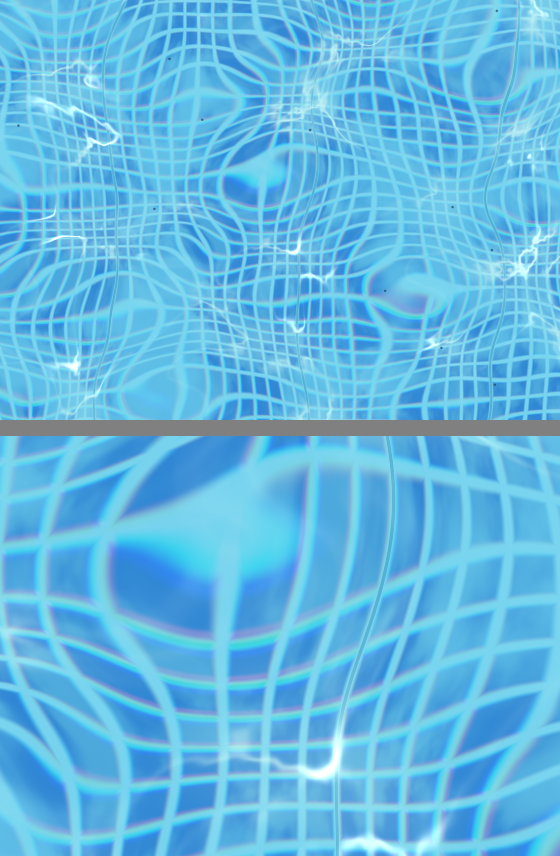
Top, the full canvas; bottom, a detail of the centre.
Write a Shadertoy shader that draws this texture.

```glsl
const vec2 TILES = vec2(24.75, 27.0);   // tiles per canvas height, along x and y
const float GROUT_HALF = 0.115;         // half the joint width, in tiles
const float GROUT_SOFT = 0.065;         // blur of the joint edge, in tiles
const float SEAM_PERIOD = 11.0;         // tiles between liner seams
const float SEAM_OFFSET = 7.0;
const int WAVES = 9;
const float WAVE_BEND = 0.40;           // lens strength of the longest wave
const float DISPERSION = 0.07;          // colour spread from refraction
const float FRINGE_SHIFT = 0.0022;      // constant colour spread, canvas heights
const float SPECK_GRID = 9.0;
const vec3 DEEP_TILE = vec3(0.19, 0.53, 0.83);
const vec3 PALE_TILE = vec3(0.30, 0.66, 0.86);
const vec3 HAZE = vec3(0.38, 0.76, 0.91);
const vec3 GROUT = vec3(0.48, 0.84, 0.94);
const vec3 SUNLIGHT = vec3(0.86, 1.0, 0.97);
const vec3 SEAM_SHADE = vec3(0.24, 0.60, 0.76);
const vec3 SPECK_SHADE = vec3(0.10, 0.25, 0.38);

float hash(vec2 p) {
    vec3 q = fract(vec3(p.xyx) * 0.1031);
    q += dot(q, q.yzx + 33.33);
    return fract((q.x + q.y) * q.z);
}

float noise(vec2 p) {
    vec2 i = floor(p), f = fract(p);
    f = f * f * f * (f * (f * 6.0 - 15.0) + 10.0);
    return mix(mix(hash(i), hash(i + vec2(1, 0)), f.x),
               mix(hash(i + vec2(0, 1)), hash(i + vec2(1, 1)), f.x), f.y);
}

float fbm(vec2 p) {
    float sum = 0.0, gain = 0.5;
    for (int i = 0; i < 4; i++) {
        sum += gain * noise(p);
        p = mat2(1.6, 1.2, -1.2, 1.6) * p + 7.3;
        gain *= 0.5;
    }
    return sum / 0.9375;
}

// Refraction offset of the floor, and how strongly the surface squeezes it
vec2 refraction(vec2 p, out float squeeze) {
    vec2 offset = vec2(0.0);
    vec3 bend = vec3(0.0);              // xx, xy, yy
    p += 0.07 * vec2(noise(p * 3.0), noise(p * 3.0 + 17.0));
    for (int i = 0; i < WAVES; i++) {
        float t = float(i) / float(WAVES - 1);
        float angle = 2.4 * float(i) + 0.6;
        vec2 k = mix(12.0, 34.0, t) * vec2(0.85, 1.15) * vec2(cos(angle), sin(angle));
        float phase = dot(k, p) + 6.2832 * hash(vec2(float(i), 4.0));
        float strength = WAVE_BEND * mix(1.0, 0.45, t) / dot(k, k);
        offset += strength * k * cos(phase);
        bend -= strength * vec3(k.x * k.x, k.x * k.y, k.y * k.y) * sin(phase);
    }
    squeeze = (1.0 + bend.x) * (1.0 + bend.z) - bend.y * bend.y;
    return offset;
}

float joints(vec2 cell) {
    vec2 dist = 0.5 - abs(fract(cell) - 0.5);
    vec2 soft = max(fwidth(cell), vec2(GROUT_SOFT));
    vec2 line = 1.0 - smoothstep(GROUT_HALF - soft, GROUT_HALF + soft, dist);
    return max(line.x, line.y);
}

void mainImage(out vec4 fragColor, in vec2 fragCoord) {
    vec2 p = fragCoord / iResolution.y;
    float squeeze;
    vec2 offset = refraction(p, squeeze);
    vec2 cell = (p + offset) * TILES;

    // Joints, refracted separately for red, green and blue
    vec3 grout;
    for (int c = 0; c < 3; c++) {
        float spread = float(c) - 1.0;
        vec2 shifted = p + offset * (1.0 + DISPERSION * spread) + vec2(0.0, FRINGE_SHIFT * spread);
        grout[c] = joints(shifted * TILES);
    }

    // Mottled tiles under drifting haze
    float mottle = fbm(cell * vec2(1.1, 0.7));
    float tone = 0.25 * (hash(floor(cell)) - 0.5);
    vec3 color = mix(DEEP_TILE, PALE_TILE, smoothstep(0.3, 0.7, mottle + tone));
    float haze = smoothstep(0.42, 0.72, fbm(p * 5.0 + 3.0) + 0.25 * (mottle - 0.5));
    color = mix(color, HAZE, 0.85 * haze);
    color = mix(color, GROUT, grout * 0.95);

    // Liner seams inside every few joints
    float seamCell = cell.x - SEAM_OFFSET;
    float seamDist = abs(seamCell - SEAM_PERIOD * round(seamCell / SEAM_PERIOD));
    float seamSoft = max(fwidth(cell.x), 0.03);
    color = mix(color, SEAM_SHADE, 0.6 * (1.0 - smoothstep(0.03, 0.03 + seamSoft, seamDist)));

    // Sunlight: broad glow and thin filaments where the surface focuses
    float focus = smoothstep(0.9, 2.4, squeeze);
    vec2 slanted = mat2(0.8, -0.6, 0.6, 0.8) * p * vec2(5.0, 7.0);
    float ridge = (fbm(slanted + offset * 12.0) - 0.5) / 0.035;
    float filament = exp(-ridge * ridge);
    float glint = smoothstep(0.55, 0.8, noise(p * 8.0 + 21.0));
    float sun = 0.20 * focus + filament * (0.08 + 0.40 * focus + 0.40 * glint * focus);
    color = mix(color, SUNLIGHT, clamp(sun, 0.0, 1.0));
    color += 0.25 * filament * focus * glint;

    // Sparse floating specks
    vec2 id = floor(p * SPECK_GRID);
    vec2 center = 0.2 + 0.6 * vec2(hash(id + 5.0), hash(id + 41.0));
    float speckDist = length(fract(p * SPECK_GRID) - center) / SPECK_GRID;
    float speck = 1.0 - smoothstep(0.001, 0.001 + 1.5 / iResolution.y, speckDist);
    color = mix(color, SPECK_SHADE, 0.7 * speck * step(0.88, hash(id + 73.0)));

    fragColor = vec4(clamp(color, 0.0, 1.0), 1.0);
}
```
